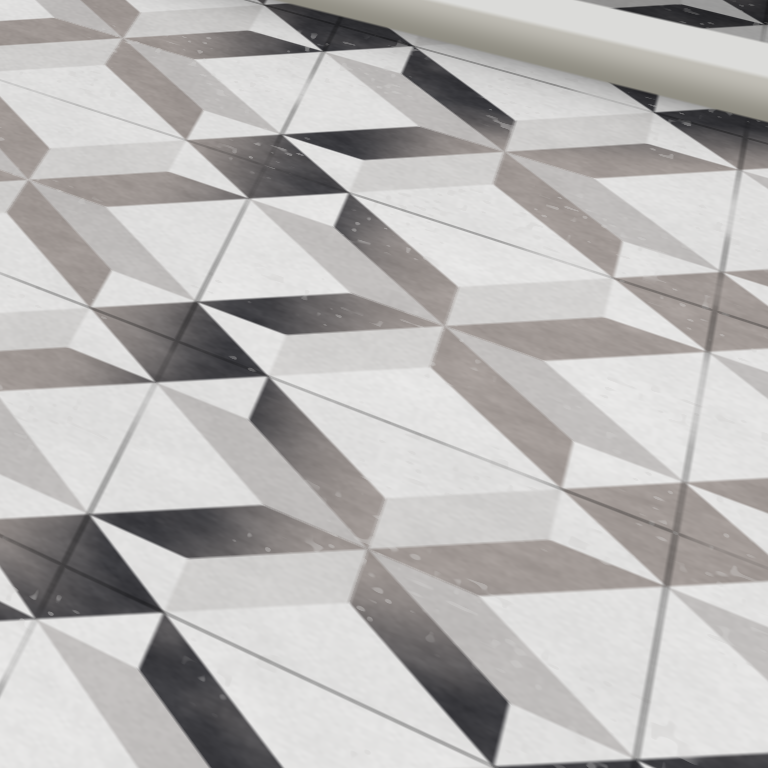
This pattern is drawn by a WebGL 1 fragment shader. Its source:

```glsl
precision highp float;
// Worn floor of eight-pointed star tiles in perspective, crossed by a pale beam.
uniform vec2 u_resolution;

const float DIAGONAL = 0.59;          // star vertex on the tile diagonal
const float AXIS = 1.0 - DIAGONAL;    // star vertex on the tile axis

const vec3 WHITE = vec3(0.885, 0.883, 0.88);
const vec3 PALE = vec3(0.82, 0.815, 0.81);
const vec3 GREY = vec3(0.75, 0.74, 0.735);
const vec3 TAUPE = vec3(0.63, 0.60, 0.585);
const vec3 CHARCOAL = vec3(0.23, 0.23, 0.245);

float hash(vec2 p) {
  vec3 q = fract(vec3(p.xyx) * 0.1031);
  q += dot(q, q.yzx + 33.33);
  return fract((q.x + q.y) * q.z);
}

float noise(vec2 p) {
  vec2 i = floor(p), f = fract(p);
  f = f * f * (3.0 - 2.0 * f);
  return mix(mix(hash(i), hash(i + vec2(1.0, 0.0)), f.x),
             mix(hash(i + vec2(0.0, 1.0)), hash(i + vec2(1.0)), f.x), f.y);
}

float fbm(vec2 p) {
  float sum = 0.0, amp = 0.5;
  for (int i = 0; i < 4; i++) {
    sum += amp * noise(p);
    p = p * 2.03 + 17.0;
    amp *= 0.5;
  }
  return sum;
}

float above(float d, float blur) { return smoothstep(-blur, blur, d); }
float softSign(float d, float blur) { return clamp(d / blur, -1.0, 1.0); }

// Inverse perspective: solves the 2x2 system for floor coordinates.
vec2 canvasToFloor(vec2 p) {
  vec2 vanish = vec2(-0.15, 0.14);
  vec2 rowX = vec2(0.612, 0.181) - p.x * vanish;
  vec2 rowY = vec2(-0.332, 0.371) - p.y * vanish;
  vec2 rhs = p - vec2(0.479, 0.285);
  float det = rowX.x * rowY.y - rowX.y * rowY.x;
  return vec2(rhs.x * rowY.y - rowX.y * rhs.y,
              rowX.x * rhs.y - rhs.x * rowY.x) / det;
}

// Charcoal pigment: a stripe beside one joint, the near edge and the far edge.
float darkening(vec2 floorPos, vec2 p) {
  float across = (floorPos.x + 0.38) / 0.19;
  float stripe = exp(-across * across);
  float near = 1.0 - smoothstep(0.08, 0.28, p.y + 0.15 * (p.x - 0.5));
  float far = smoothstep(0.81, 0.88, p.y + 0.08 * (p.x - 0.5))
            * smoothstep(0.2, 0.45, p.x);
  float patchy = 0.7 + 0.6 * fbm(floorPos * 7.0);
  return clamp(max(stripe, max(near, far)) * patchy, 0.0, 1.0);
}

// t spans -1..1 over a tile; ink colours the dark diamonds and corners.
vec3 starTile(vec2 t, vec3 ink, float blur) {
  vec2 a = abs(t);
  float major = max(a.x, a.y), minor = min(a.x, a.y);
  float octant = softSign(t.x, blur) * softSign(t.y, blur)
               * softSign(a.x - a.y, blur);
  vec3 light = mix(GREY, PALE, step(0.0, t.x * t.y));
  vec3 diamond = mix(light, ink, 0.5 + 0.5 * octant);
  float inside = above(DIAGONAL - minor, blur)
               * above(AXIS - (major - minor), blur * 1.4);
  float corner = above(major + minor - 1.0 - DIAGONAL, blur * 1.4);
  return mix(mix(WHITE, diamond, inside), ink, corner);
}

vec3 tiledFloor(vec2 p, float blur) {
  vec2 pos = canvasToFloor(p);
  vec2 cell = floor(pos + 0.5);
  vec2 t = 2.0 * (pos - cell);
  vec3 ink = mix(TAUPE, CHARCOAL, darkening(pos, p));
  ink += 0.08 * (fbm(pos * vec2(14.0, 28.0)) - 0.47);
  vec3 color = starTile(t, ink, blur);

  // Tone of each tile, surface mottling and scattered pale chips.
  color *= 0.985 + 0.03 * hash(cell + 9.0);
  color += 0.045 * (fbm(pos * 9.0) - 0.47);
  color += 0.025 * (noise(pos * 90.0) - 0.5);
  float chips = smoothstep(0.78, 0.92, noise(pos * 48.0))
              * smoothstep(0.5, 0.7, noise(pos * 6.0 + 40.0));
  color = mix(color, PALE, 0.4 * chips);

  // Thin joints, broken up by wear.
  vec2 edge = 1.0 - abs(t);
  float joint = 1.0 - smoothstep(0.004, 0.008 + blur, min(edge.x, edge.y));
  float wear = smoothstep(0.25, 0.6, noise(pos * 5.0 + 3.0));
  return mix(color, color * 0.7, joint * (0.3 + 0.6 * wear));
}

// Beam lit on top, with a shaded side and a contact shadow below.
vec3 addBeam(vec3 color, vec2 p, float soft) {
  float depth = 1.0 - p.y;
  float lower = depth - 0.248 * (p.x - 0.358);
  float ridge = depth - 0.23 * (p.x - 0.56);
  float upper = depth - 0.225 * (p.x - 0.75);
  color *= 1.0 - 0.3 * exp(-max(lower, 0.0) * 45.0);
  vec3 side = mix(vec3(0.75, 0.74, 0.71), vec3(0.56, 0.55, 0.51),
                  smoothstep(-0.055, 0.0, lower));
  vec3 beam = mix(vec3(0.86, 0.86, 0.85), side, above(ridge, soft * 2.0));
  return mix(color, beam, above(-lower, soft) * above(upper, soft));
}

void main() {
  vec2 p = gl_FragCoord.xy / u_resolution;
  float pixel = 1.0 / min(u_resolution.x, u_resolution.y);
  vec3 color = tiledFloor(p, max(0.012, 4.0 * pixel));
  color = addBeam(color, p, max(0.002, pixel));
  gl_FragColor = vec4(clamp(color, 0.0, 1.0), 1.0);
}
```
